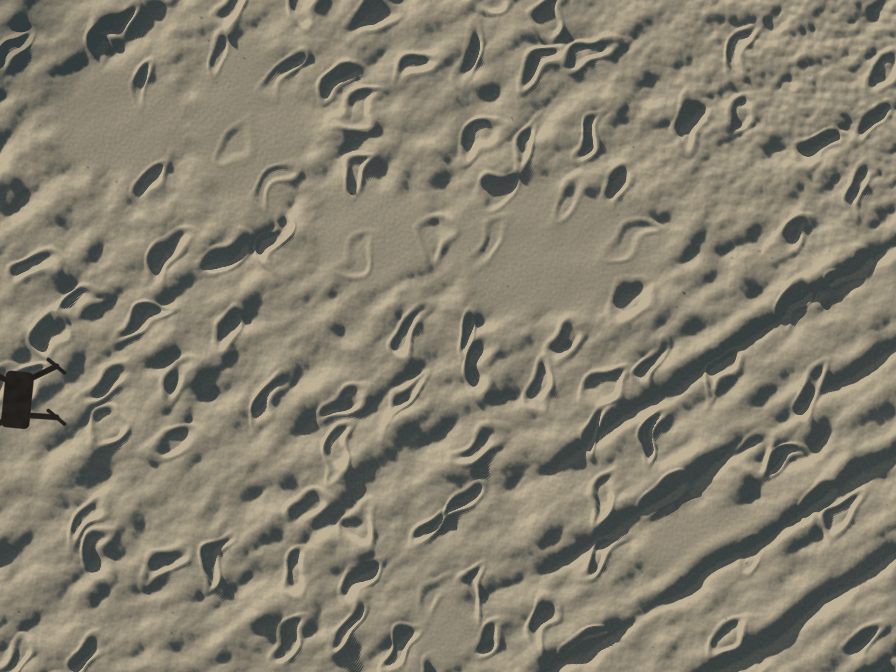
This texture is drawn by a Shadertoy shader. Its source:

```glsl
#define SUN_DIR vec2(-0.55, 0.835)
#define SUN_SLOPE 0.37
#define RELIEF 0.021
#define GRAIN_ANGLE 0.66
#define PRINT_SCALE 10.5
#define SHADOW_STEPS 14
#define SHADE vec3(0.205, 0.238, 0.242)
#define MIDTONE vec3(0.485, 0.463, 0.405)
#define SUNLIT vec3(0.745, 0.695, 0.59)

// Smoothed patches of sand: centre xy, radii zw
const vec4 PATCHES[6] = vec4[6](
    vec4(0.82, 0.63, 0.17, 0.11), vec4(0.37, 0.81, 0.09, 0.14),
    vec4(0.56, 0.65, 0.09, 0.09), vec4(0.17, 0.82, 0.11, 0.08),
    vec4(1.07, 0.19, 0.11, 0.06), vec4(0.66, 0.08, 0.05, 0.07));

vec2 hash2(vec2 p) {
    return fract(sin(vec2(dot(p, vec2(127.1, 311.7)), dot(p, vec2(269.5, 183.3)))) * 43758.5453);
}

mat2 rotation(float a) {
    return mat2(cos(a), -sin(a), sin(a), cos(a));
}

float cornerGradient(vec2 cell, vec2 corner, vec2 f) {
    return dot(hash2(cell + corner) * 2.0 - 1.0, f - corner);
}

float noise(vec2 p) {
    vec2 i = floor(p), f = fract(p);
    vec2 u = f * f * f * (f * (f * 6.0 - 15.0) + 10.0);
    vec2 e = vec2(0.0, 1.0);
    return mix(mix(cornerGradient(i, e.xx, f), cornerGradient(i, e.yx, f), u.x),
               mix(cornerGradient(i, e.xy, f), cornerGradient(i, e.yy, f), u.x), u.y);
}

float flatness(vec2 p) {
    p += 0.035 * vec2(noise(p * 13.0), noise(p * 13.0 + 40.0));
    float m = 0.0;
    for (int i = 0; i < 6; i++) {
        vec2 d = (p - PATCHES[i].xy) / PATCHES[i].zw;
        m = max(m, 1.0 - smoothstep(0.75, 1.1, length(d)));
    }
    return m;
}

// Scattered elongated hollows with raised rims
float footprints(vec2 p) {
    p = p * PRINT_SCALE + 0.35 * vec2(noise(p * 19.0), noise(p * 19.0 + 70.0));
    vec2 cell = floor(p);
    float h = 0.0;
    for (int y = -1; y <= 1; y++)
    for (int x = -1; x <= 1; x++) {
        vec2 c = cell + vec2(x, y);
        vec2 r = hash2(c), s = hash2(c + 57.0);
        vec2 d = rotation(0.45 + 0.95 * s.x) * (p - c - 0.15 - 0.7 * r);
        d.y += 0.3 * d.x * d.x;
        float k = length(d / vec2(0.27 + 0.15 * s.y, 0.12 + 0.07 * r.x));
        float rim = exp(-14.0 * (k - 1.15) * (k - 1.15));
        h += step(0.35, s.y) * (0.16 * rim - 0.38 * (1.0 - smoothstep(0.45, 1.05, k)));
    }
    return h;
}

// Long diagonal ruts at the lower right
float ruts(vec2 p) {
    float across = dot(p, vec2(-0.54, 0.84)) + 0.012 * noise(p * 11.0);
    float d = (fract((across + 0.315) / 0.13 + 0.5) - 0.5) * 0.13;
    float area = smoothstep(0.72, 0.86, p.x) * (1.0 - smoothstep(-0.16, -0.12, across));
    return area * (0.22 * exp(-pow((d - 0.026) / 0.012, 2.0)) - 0.6 * exp(-pow(d / 0.013, 2.0)));
}

float height(vec2 p, float smoothed) {
    vec2 q = rotation(GRAIN_ANGLE) * p;
    q += 0.018 * vec2(noise(p * 12.0 + 9.0), noise(p * 12.0 + 31.0));
    float churned = smoothstep(0.75, 1.25, p.x) * smoothstep(0.55, 0.9, p.y);
    float h = mix(1.05, 0.65, churned) * noise(q * vec2(11.0, 20.0));
    h += 0.46 * noise(q * vec2(23.0, 35.0) + 17.0);
    h += mix(0.09, 0.24, churned) * noise(p * 78.0);
    h *= mix(1.0, 0.13, smoothed);
    h += footprints(p) * mix(1.0, 0.38, smoothed) + ruts(p);
    return RELIEF * (h + 0.022 * noise(p * 170.0));
}

float segment(vec2 p, vec2 a, vec2 b) {
    vec2 d = b - a;
    return length(p - a - d * clamp(dot(p - a, d) / dot(d, d), 0.0, 1.0));
}

// Small four-armed aircraft at the left edge
float aircraft(vec2 p) {
    p -= vec2(0.026, 0.405);
    vec2 b = abs(rotation(-0.1) * p) - vec2(0.013, 0.034);
    float d = length(max(b, 0.0)) - 0.008;
    for (float s = -1.0; s <= 1.0; s += 2.0) {
        vec2 tip = vec2(0.058, 0.012 + 0.038 * s);
        d = min(d, segment(p, vec2(0.0, 0.022 * s), tip) - 0.004);
        d = min(d, segment(p, tip - vec2(0.012, -0.01), tip + vec2(0.012, -0.01)) - 0.0025);
        d = min(d, segment(p, vec2(0.0, 0.022 * s), vec2(-0.06, 0.05 * s)) - 0.004);
    }
    return d;
}

void mainImage(out vec4 fragColor, in vec2 fragCoord) {
    vec2 p = fragCoord / iResolution.y;
    float smoothed = flatness(p);
    float h = height(p, smoothed);

    // Slope towards the sun and cast shadow
    vec2 e = SUN_DIR * 0.0016;
    float slope = (height(p + e, smoothed) - height(p - e, smoothed)) / 0.0032;
    float blocked = -1.0;
    for (int i = 1; i <= SHADOW_STEPS; i++) {
        float t = 0.0032 * float(i);
        vec2 s = p + SUN_DIR * t;
        blocked = max(blocked, height(s, flatness(s)) - h - SUN_SLOPE * t);
    }
    float shadow = smoothstep(-0.0006, 0.0022, blocked);

    // Tone, grain and debris
    float tone = clamp(0.65 - 0.5 * slope, 0.2, 1.0);
    tone = mix(tone, 0.06 + 0.1 * clamp(0.5 - slope, 0.0, 1.0), shadow);
    tone += 0.07 * noise(p * 230.0) + 0.05 * noise(p * 5.0);
    tone -= 0.35 * smoothstep(0.42, 0.6, noise(p * 95.0 + 5.0)) * smoothstep(0.0, 0.3, noise(p * 6.0 + 3.0));
    tone -= 0.3 * (1.0 - smoothstep(0.0, 0.25, length(p - vec2(0.0, 1.0))));
    tone = clamp(tone, 0.0, 1.0);

    vec3 color = mix(SHADE, MIDTONE, smoothstep(0.0, 1.0, tone * 2.0) * 0.4 + 0.6 * min(tone * 2.0, 1.0));
    color = mix(color, SUNLIT, max(tone * 2.0 - 1.0, 0.0));
    float craft = 1.0 - smoothstep(-0.001, 0.0015, aircraft(p));
    color = mix(color, vec3(0.14, 0.13, 0.12) + 0.05 * noise(p * 60.0), craft);
    fragColor = vec4(color, 1.0);
}
```
